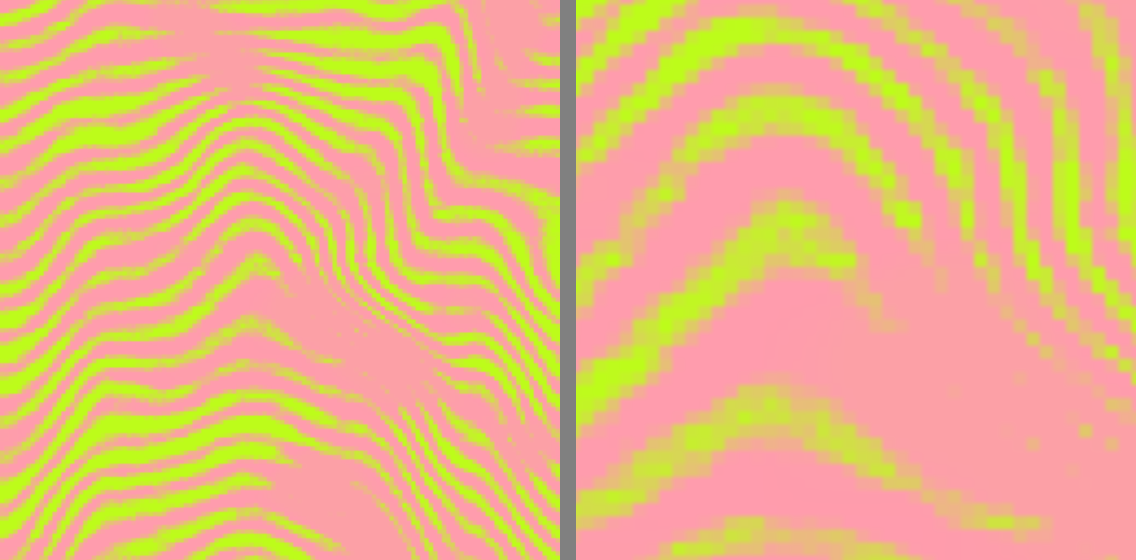
Left: the whole. Right: its middle third, enlarged.
A Shadertoy shader for this background:

```glsl
// Blocky lime contour stripes flowing over a pink ground, arching and fading out in places.

float hash(vec2 p) {
    vec3 q = fract(vec3(p.xyx) * 0.1031);
    q += dot(q, q.yzx + 33.33);
    return fract((q.x + q.y) * q.z);
}

float noise(vec2 p) {
    vec2 i = floor(p), f = fract(p);
    f = f * f * (3.0 - 2.0 * f);
    return mix(mix(hash(i), hash(i + vec2(1, 0)), f.x),
               mix(hash(i + vec2(0, 1)), hash(i + vec2(1, 1)), f.x), f.y);
}

float segmentDistance(vec2 p, vec2 a, vec2 b) {
    vec2 ab = b - a;
    return length(p - a - ab * clamp(dot(p - a, ab) / dot(ab, ab), 0.0, 1.0));
}

// Drop of the stripes below their level, with p.y measured downwards
float terrain(vec2 p) {
    float archHeight = smoothstep(0.03, 0.25, p.y) * mix(0.14, 0.08, smoothstep(0.35, 0.7, p.y));
    float archX = (p.x - 0.45) / 0.12;
    float arch = -archHeight * exp(-archX * archX);

    float cliffX = 0.64 + 0.55 * max(0.47 - p.y, 0.0) + 0.1 * smoothstep(0.5, 0.7, p.y);
    float cliff = 0.21 * smoothstep(-0.11, 0.11, p.x - cliffX);
    float rightFall = 0.18 * smoothstep(0.84, 1.02, p.x) * smoothstep(0.25, 0.55, p.y);
    float leftFall = (0.08 + 0.1 * p.y) * (1.0 - smoothstep(0.0, 0.2, p.x));

    float ripple = 0.045 * (noise(p * 4.5 + 7.0) - 0.5) + 0.025 * (noise(p * 10.0 + 31.0) - 0.5);
    return arch + cliff + rightFall + leftFall + ripple;
}

// High where stripes thin out and vanish, negative where they swell
float fading(vec2 p) {
    float thinning = 1.9 * (noise(p * vec2(6.0, 9.0) + 19.0) - 0.5);
    float diagonal = segmentDistance(p, vec2(0.57, 0.54), vec2(0.93, 0.8));
    float lower = segmentDistance(p, vec2(0.55, 0.84), vec2(0.67, 0.97));
    float upper = segmentDistance(p, vec2(0.33, 0.04), vec2(0.43, 0.13));
    float corner = segmentDistance(p, vec2(0.91, 0.04), vec2(0.87, 0.22));
    float gap = min(min(diagonal, lower), min(upper, corner));
    return thinning - 0.1 + 1.5 * (1.0 - smoothstep(0.0, 0.1, gap));
}

// Amount of lime in one square cell
float limeAmount(vec2 cell) {
    vec2 p = (cell + 0.5) / 128.0;
    p.y = 1.0 - p.y;
    float wave = cos(6.28318 * 18.0 * (p.y - terrain(p)));
    float grain = 0.4 * (hash(cell + 57.0) - 0.5) + 0.9 * (noise(cell * vec2(0.22, 0.6) + 83.0) - 0.5);
    float faded = fading(p);
    float stripe = smoothstep(-0.6, 1.2, wave - faded + grain);
    return max(stripe, 0.05 * smoothstep(0.3, 1.0, faded));
}

void mainImage(out vec4 fragColor, in vec2 fragCoord) {
    // Blend neighbouring cells across softened borders
    vec2 grid = fragCoord / iResolution.y * 128.0 - 0.5;
    vec2 cell = floor(grid);
    vec2 blend = smoothstep(0.2, 0.8, fract(grid));
    float lime = mix(
        mix(limeAmount(cell), limeAmount(cell + vec2(1, 0)), blend.x),
        mix(limeAmount(cell + vec2(0, 1)), limeAmount(cell + vec2(1, 1)), blend.x), blend.y);

    fragColor = vec4(mix(vec3(1.0, 0.61, 0.68), vec3(0.74, 0.99, 0.1), lime), 1.0);
}
```
